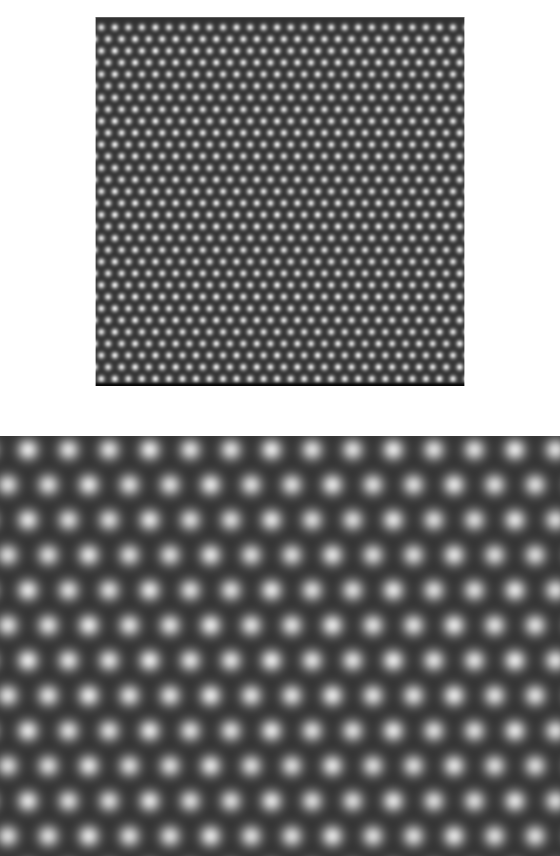
Top: the whole. Bottom: its middle third, enlarged.
This pattern is drawn by a Shadertoy shader. Its source:

```glsl
// A square panel of soft bright dots on dark grey, packed in a hexagonal lattice.
// Each dot is a Gaussian; nearby lattice sites are summed, with a slow periodic
// change in dot brightness, and the panel fades to black along its lower edge.

#define PANEL_SIDE   0.878
#define PANEL_CENTER vec2(0.0, 0.020)
#define DOT_PITCH    0.03220
#define FIRST_DOT    vec2(0.01363, 0.0243)
#define ROW_COUNT    31.0
#define DOT_SIGMA    0.0061
#define BASE_GREY    0.190
#define DOT_GAIN     0.640
#define BEAT_GAIN    0.040
#define FADE_HEIGHT  0.011

const float TAU = 6.28318531;

// Slow brightness beat: every third dot along a row, every seventh row.
float dotBrightness(float column, float row, float odd) {
    float along = cos(TAU * ((column - 8.5) / 3.0 + 0.5 * (1.0 - odd)));
    float down = cos(TAU * (row - 2.0) / 7.0);
    return 1.0 + BEAT_GAIN * (along + 0.5 * down);
}

// Sum of the Gaussian dots around q, measured from the panel's top left.
float dotLattice(vec2 q) {
    vec2 pitch = DOT_PITCH * vec2(1.0, 0.5 * sqrt(3.0));
    vec2 cell = (q - FIRST_DOT) / pitch;
    float nearestRow = floor(cell.y + 0.5);
    float light = 0.0;
    for (int j = -1; j <= 1; j++) {
        float row = nearestRow + float(j);
        if (row < 0.0 || row >= ROW_COUNT) continue;
        float odd = mod(row, 2.0);
        float nearestColumn = floor(cell.x - 0.5 * odd + 0.5) + 0.5 * odd;
        for (int i = -1; i <= 1; i++) {
            float column = nearestColumn + float(i);
            vec2 offset = (cell - vec2(column, row)) * pitch;
            float falloff = exp(-0.5 * dot(offset, offset) / (DOT_SIGMA * DOT_SIGMA));
            light += falloff * dotBrightness(column, row, odd);
        }
    }
    return light;
}

void mainImage(out vec4 fragColor, in vec2 fragCoord) {
    float pixel = 1.0 / iResolution.y;
    vec2 p = (fragCoord - 0.5 * iResolution.xy) * pixel - PANEL_CENTER;
    float halfSide = 0.5 * PANEL_SIDE;

    // Dots, darkened toward the lower edge
    float grey = BASE_GREY + DOT_GAIN * dotLattice(vec2(p.x + halfSide, halfSide - p.y));
    grey *= smoothstep(0.0, FADE_HEIGHT, p.y + halfSide);

    // Panel on white
    float edge = max(abs(p.x), abs(p.y)) - halfSide;
    float panel = clamp(0.5 - edge / pixel, 0.0, 1.0);
    fragColor = vec4(vec3(mix(1.0, grey, panel)), 1.0);
}
```
